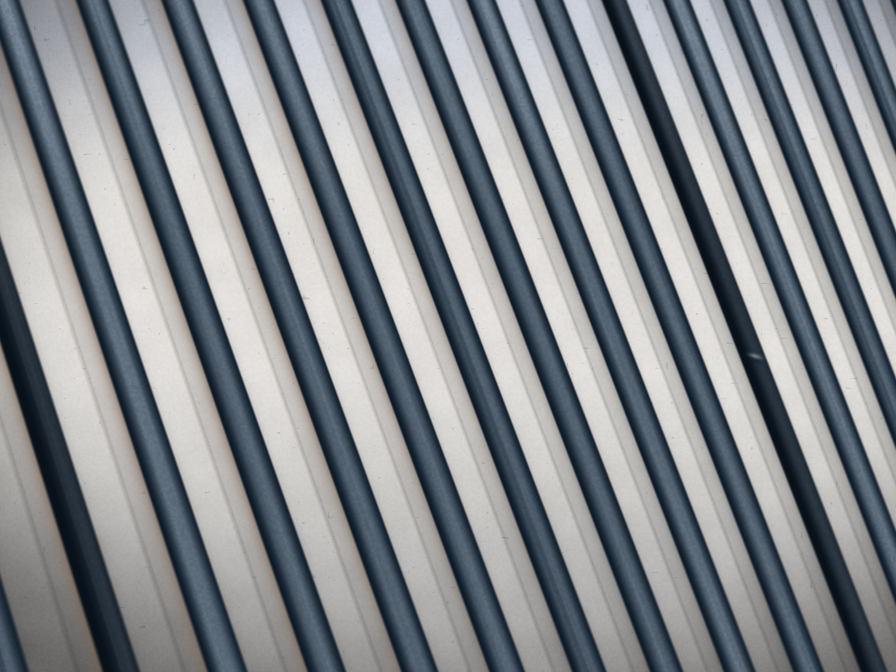
A Shadertoy shader for this texture:

```glsl
// Slanted dark blue metal rods over a pale brushed plate, narrowing to the right.

const vec3 ROD_DARK = vec3(0.05, 0.10, 0.15);
const vec3 ROD_LIGHT = vec3(0.38, 0.44, 0.50);
const vec3 PLATE_LIGHT = vec3(0.89, 0.88, 0.865);
const vec3 PLATE_SKY = vec3(0.80, 0.82, 0.86);
const vec3 PLATE_LOW = vec3(0.66, 0.655, 0.65);
const vec3 WARM_EDGE = vec3(0.66, 0.54, 0.45);

float hash(vec2 p) {
    vec3 q = fract(vec3(p.xyx) * 0.1031);
    q += dot(q, q.yzx + 33.33);
    return fract((q.x + q.y) * q.z);
}

float noise(vec2 p) {
    vec2 i = floor(p);
    vec2 f = fract(p);
    f = f * f * (3.0 - 2.0 * f);
    return mix(mix(hash(i), hash(i + vec2(1, 0)), f.x),
               mix(hash(i + vec2(0, 1)), hash(i + vec2(1, 1)), f.x), f.y);
}

// Rod coordinate: whole numbers lie on rod axes, spaced in perspective.
float rodCoord(vec2 uv) {
    float start = mix(0.254, 0.003, uv.y);
    float pitch = mix(0.1146, 0.1022, uv.y);
    float squeeze = mix(0.0338, 0.0248, uv.y);
    float d = uv.x - start;
    return d / (pitch - squeeze * d);
}

// Plate lit from the middle, cool at the top, dim at the bottom and corners.
vec3 plateColor(vec2 uv) {
    vec3 c = mix(PLATE_LOW, PLATE_LIGHT, smoothstep(-0.05, 0.50, uv.y));
    c = mix(c, PLATE_SKY, smoothstep(0.70, 1.0, uv.y));
    vec2 corner = uv - vec2(0.55, 0.55);
    c *= 1.0 - 0.42 * smoothstep(0.22, 0.75, dot(corner, corner) * 1.3);
    vec2 grainPos = uv * vec2(4.0, 3.0);
    c += 0.025 * (noise(grainPos * 110.0) - 0.5);
    c += 0.025 * (noise(grainPos * 9.0) - 0.5);
    return c * (1.0 - 0.12 * smoothstep(0.93, 1.0, noise(grainPos * 45.0)));
}

// Recessed strip and thin seam on the left of each rod; gap is measured
// leftward from the rod edge, in pitches.
vec3 addSeam(vec3 plate, float gap, float blur, vec2 uv) {
    float strip = 1.0 - smoothstep(0.23 - blur, 0.23 + blur, gap);
    float seam = 1.0 - smoothstep(0.008, 0.020 + blur, abs(gap - 0.23));
    plate *= 1.0 - mix(0.08, 0.16, uv.x * uv.y) * strip - 0.09 * seam;
    float warm = exp(-gap * 14.0) * (1.0 - smoothstep(0.25, 0.75, uv.x));
    return mix(plate, WARM_EDGE, 0.55 * warm) * (1.0 - 0.22 * exp(-gap * 18.0));
}

// Rounded rod; s runs from -1 at the left edge to 1 at the right edge.
vec3 rodColor(float s, float id, vec2 uv) {
    float tarnish = step(7.5, mod(id, 9.0));
    float sheen = smoothstep(1.0, 0.10, abs(s - mix(0.08, 0.40, tarnish)));
    sheen *= mix(0.88, 1.12, hash(vec2(id + 20.0, 4.0)));
    sheen *= 0.90 + 0.20 * noise(vec2(s * 5.0 + id * 13.0 + 80.0, uv.y * 2.0));
    sheen *= 0.93 + 0.14 * noise(uv * vec2(420.0, 315.0));

    // Some rods reflect a second streak beside a dark groove.
    float grooved = step(0.65, hash(vec2(id + 31.0, 9.0)));
    sheen *= 1.0 - 0.30 * grooved * (1.0 - smoothstep(0.05, 0.22, abs(s + 0.15)));
    sheen *= 1.0 - 0.60 * tarnish;
    float daylight = 0.90 + 0.18 * smoothstep(0.60, 1.0, uv.y);
    return mix(ROD_DARK * (1.0 - 0.35 * tarnish), ROD_LIGHT, sheen * daylight);
}

// Small bright nick with a dark lower lip.
vec3 addNick(vec3 c, vec2 uv, vec2 center) {
    vec2 d = (uv - center) * vec2(4.0, 3.0);
    d.y += 0.25 * d.x;
    float glint = exp(-dot(d * vec2(38.0, 100.0), d * vec2(38.0, 100.0)));
    d.y += 0.018;
    float lip = exp(-dot(d * vec2(35.0, 90.0), d * vec2(35.0, 90.0)));
    return mix(mix(c, ROD_DARK, 0.5 * lip), vec3(0.55, 0.60, 0.64), 0.7 * glint);
}

void mainImage(out vec4 fragColor, in vec2 fragCoord) {
    vec2 uv = fragCoord / iResolution.xy;
    float k = rodCoord(uv);
    float id = floor(k + 0.5);
    float offset = k - id;

    // Rods take more of the pitch to the right; focus softens off centre.
    float halfWidth = mix(0.180, 0.232, uv.x);
    halfWidth *= 1.0 - 0.10 * step(7.5, mod(id, 9.0));
    float blur = fwidth(k) + 0.035 * dot(uv - 0.5, uv - 0.5);

    float gap = mod(-offset, 1.0) - halfWidth;
    vec3 color = addSeam(plateColor(uv), max(gap, 0.0), blur, uv);
    float rightShade = exp(-max(offset - halfWidth, 0.0) * 30.0) * step(0.0, offset);
    color *= 1.0 - 0.12 * rightShade;

    float cover = 1.0 - smoothstep(-blur, blur, abs(offset) - halfWidth);
    color = mix(color, rodColor(offset / halfWidth, id, uv), cover);
    color = addNick(color, uv, vec2(0.843, 0.47));
    fragColor = vec4(clamp(color, 0.0, 1.0), 1.0);
}
```
